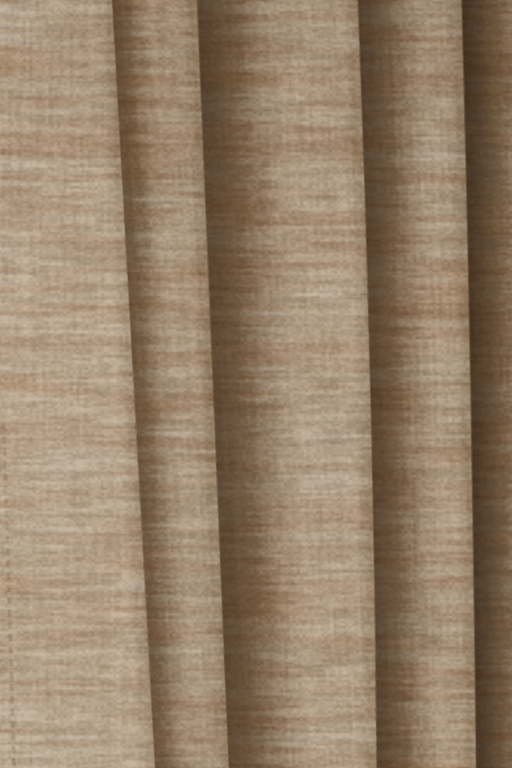
Give the GLSL for this texture, as a Shadertoy shader.

```glsl
const vec3 DARK = vec3(0.235, 0.170, 0.110);
const vec3 MID = vec3(0.450, 0.355, 0.258);
const vec3 LIGHT = vec3(0.742, 0.664, 0.570);
const vec3 WARM_TINT = vec3(0.020, -0.002, -0.018);

// Each fold edge: x at the top, slope, curvature, shadow width
const int FOLDS = 4;
const vec4 FOLD_EDGE[FOLDS] = vec4[FOLDS](
    vec4(0.219, 0.084, 0.000, 0.085),
    vec4(0.385, 0.062, 0.000, 0.180),
    vec4(0.699, 0.060, -0.023, 0.135),
    vec4(0.902, 0.040, -0.012, 0.120));
// Each fold: shade in the crease, shade on the crest
const vec2 FOLD_SHADE[FOLDS] = vec2[FOLDS](
    vec2(0.40, 0.87), vec2(0.27, 0.90), vec2(0.22, 0.87), vec2(0.10, 0.74));

const float FIRST_SHADE = 0.94;
const float EDGE_SOFTNESS = 0.003;
const float LIP_WIDTH = 0.040;
const float LIP_DARKENING = 0.13;
const float TOP_DARKENING = 0.07;

const vec2 BAND_SCALE = vec2(3.0, 42.0);
const vec2 SLUB_SCALE = vec2(8.0, 125.0);
const vec2 STREAK_SCALE = vec2(19.0, 250.0);
const vec2 WEAVE_SCALE = vec2(165.0, 300.0);
const vec2 RIB_SCALE = vec2(150.0, 14.0);
const float BAND_GAIN = 0.08;
const float SLUB_GAIN = 0.14;
const float STREAK_GAIN = 0.14;
const float WEAVE_GAIN = 0.13;
const float RIB_GAIN = 0.07;

const float STITCH_COUNT = 62.0;
const float STITCH_DEPTH = 0.13;

float hash(vec2 p) {
    vec3 q = fract(p.xyx * 0.1031);
    q += dot(q, q.yzx + 33.33);
    return fract((q.x + q.y) * q.z);
}

// Value noise centred on zero
float noise(vec2 p) {
    vec2 cell = floor(p);
    vec2 f = fract(p);
    f = f * f * (3.0 - 2.0 * f);
    float low = mix(hash(cell), hash(cell + vec2(1, 0)), f.x);
    float high = mix(hash(cell + vec2(0, 1)), hash(cell + vec2(1, 1)), f.x);
    return mix(low, high, f.y) - 0.5;
}

float edgeX(int i, float drop) {
    vec4 e = FOLD_EDGE[i];
    return e.x + drop * (e.y + drop * e.z);
}

float lip(float x, float edge) {
    return LIP_DARKENING * smoothstep(edge - LIP_WIDTH, edge, x);
}

vec3 clothColor(float shade) {
    float s = 2.0 * clamp(shade, 0.0, 1.08);
    return s < 1.0 ? mix(DARK, MID, s) : mix(MID, LIGHT, s - 1.0);
}

void mainImage(out vec4 fragColor, in vec2 fragCoord) {
    vec2 uv = fragCoord / iResolution.xy;
    float drop = 1.0 - uv.y;

    // Folds overlap from left to right
    float shade = FIRST_SHADE - lip(uv.x, edgeX(0, drop));
    float panel = 0.0;
    vec2 cloth = uv;
    for (int i = 0; i < FOLDS; i++) {
        float edge = edgeX(i, drop);
        float d = uv.x - edge;
        float width = FOLD_EDGE[i].w;
        float rise = smoothstep(-0.15 * width, width, d);
        float foldShade = mix(FOLD_SHADE[i].x, FOLD_SHADE[i].y, rise);
        if (i + 1 < FOLDS) foldShade -= lip(uv.x, edgeX(i + 1, drop));
        shade = mix(shade, foldShade, smoothstep(-EDGE_SOFTNESS, EDGE_SOFTNESS, d));
        if (d > 0.0) {
            panel = float(i + 1);
            cloth.x = d;
        }
    }
    shade -= TOP_DARKENING * smoothstep(0.55, 1.0, uv.y);

    // Horizontal slubs and fine weave
    cloth += vec2(3.7, 1.3) * panel + 2.0;
    float band = noise(cloth * BAND_SCALE);
    float slub = noise(cloth * SLUB_SCALE + 17.0);
    float streak = noise(cloth * STREAK_SCALE + 41.0);
    float weave = noise(cloth * WEAVE_SCALE + 73.0);
    float rib = noise(cloth * RIB_SCALE + 97.0);
    float texture0 = BAND_GAIN * band + SLUB_GAIN * slub + STREAK_GAIN * streak
        + WEAVE_GAIN * weave + RIB_GAIN * rib;
    shade += texture0 * mix(0.55, 1.0, smoothstep(0.1, 0.8, shade));

    // Faint hem stitches at the lower left
    float stitchX = 0.006 + 0.045 * (drop - 0.52);
    float stitch = smoothstep(0.006, 0.001, abs(uv.x - stitchX));
    float dash = abs(fract(uv.y * STITCH_COUNT) - 0.5);
    stitch *= smoothstep(0.36, 0.22, dash) * smoothstep(0.50, 0.60, drop);
    shade -= STITCH_DEPTH * stitch;

    vec3 color = clothColor(shade) - WARM_TINT * (slub + band);
    fragColor = vec4(color, 1.0);
}
```
